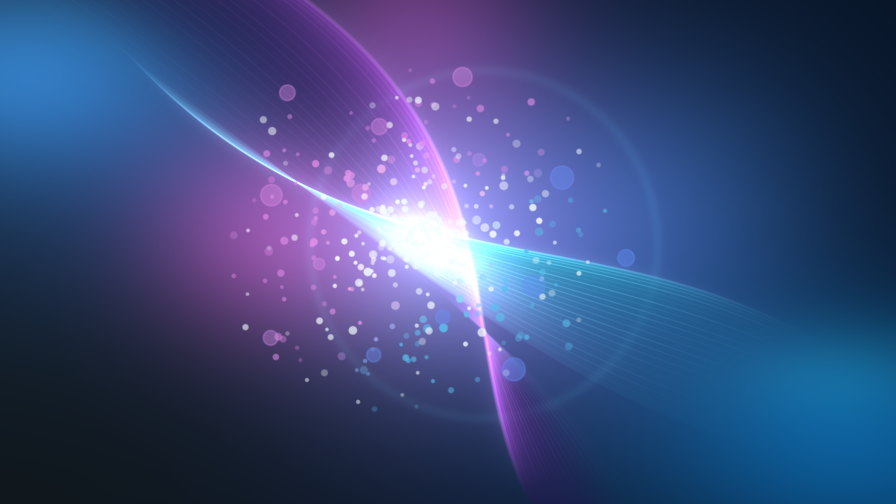
This background is drawn by a WebGL 1 fragment shader. Its source:

```glsl
precision highp float;
// Two crossing translucent ribbons over a soft violet and blue backdrop, with a
// bright core, a faint halo ring and scattered bokeh. Ribbons are spans between
// cubic curves; glows are Gaussians; the bokeh comes from hashed polar positions.
uniform vec2 u_resolution;

const vec2 CORE = vec2(0.845, 0.530);
const vec3 CYAN = vec3(0.20, 0.72, 0.83);
const vec3 DEEP_BLUE = vec3(0.06, 0.24, 0.44);
const vec3 MAGENTA = vec3(0.72, 0.22, 0.76);
const vec3 PINK = vec3(0.90, 0.56, 0.92);
const vec3 ICE = vec3(0.74, 0.96, 1.0);

float hash(float n) {
  return fract(sin(n * 12.9898) * 4375.85);
}

float glow(vec2 p, vec2 center, vec2 radius) {
  vec2 q = (p - center) / radius;
  return exp(-dot(q, q));
}

// Cubic Bernstein curve: value in x, slope in y
vec2 cubic(float u, vec4 c) {
  float v = 1.0 - u;
  float value = c.x*v*v*v + 3.0*c.y*v*v*u + 3.0*c.z*v*u*u + c.w*u*u*u;
  float slope = 3.0 * ((c.y - c.x)*v*v + 2.0*(c.z - c.y)*v*u + (c.w - c.z)*u*u);
  return vec2(value, slope);
}

// Distance from height h to a curve spanning the given length
float curveDistance(float h, vec2 curve, float span) {
  float slope = curve.y / span;
  return abs(h - curve.x) / sqrt(1.0 + slope * slope);
}

float stroke(float d, float width, float px) {
  return 1.0 - smoothstep(max(width - px, 0.0), width + px, d);
}

// Ribbon between two curves: x = coverage, y = position across, z = strands
vec3 ribbon(float u, float h, float span, vec4 edgeA, vec4 edgeB, float px) {
  float a = cubic(u, edgeA).x;
  float b = cubic(u, edgeB).x;
  float lo = min(a, b), hi = max(a, b), gap = b - a;
  float soft = px + 0.003;
  float cover = smoothstep(lo - soft, lo + soft, h) * (1.0 - smoothstep(hi - soft, hi + soft, h));
  float across = clamp((h - a) * gap / (gap * gap + 0.00001), 0.0, 1.0);
  float strands = 0.0;
  for (int i = 0; i < 22; i++) {
    float t = pow(float(i) / 21.0, 1.5);
    float d = curveDistance(h, cubic(u, mix(edgeA, edgeB, t)), span);
    strands += stroke(d, 0.0006, px) * (1.0 - 0.65 * t) * (0.2 + 0.8 * hash(float(i) + 3.0));
  }
  return vec3(cover, across, min(strands, 1.5));
}

vec3 backdrop(vec2 p) {
  vec3 col = mix(vec3(0.06, 0.09, 0.11), vec3(0.03, 0.08, 0.15), smoothstep(0.0, 1.2, p.x));
  col += vec3(0.11, 0.32, 0.50) * glow(p, vec2(0.03, 0.87), vec2(0.40, 0.21));
  col += vec3(0.04, 0.11, 0.22) * glow(p, vec2(0.15, 0.66), vec2(0.5, 0.33));
  col += vec3(0.36, 0.07, 0.21) * glow(p, vec2(0.52, 0.54), vec2(0.25, 0.21));
  col += vec3(0.30, 0.08, 0.22) * glow(p, vec2(0.82, 0.96), vec2(0.25, 0.24));
  col += vec3(0.24, 0.16, 0.22) * glow(p, vec2(0.86, 0.54), vec2(0.31, 0.28));
  col += vec3(0.21, 0.21, 0.40) * glow(p, vec2(0.94, 0.53), vec2(0.43, 0.40));
  col += vec3(0.07, 0.16, 0.26) * glow(p, vec2(1.35, 0.58), vec2(0.34, 0.30));
  col += vec3(0.01, 0.27, 0.43) * glow(p, vec2(1.70, 0.12), vec2(0.44, 0.25));
  col += vec3(0.03, 0.11, 0.10) * glow(p, vec2(1.66, 0.26), vec2(0.25, 0.10));
  return col;
}

// Soft disc with a brighter rim
float bokeh(vec2 p, vec2 center, float radius, float rim, float px) {
  float d = length(p - center);
  float fill = 1.0 - smoothstep(radius - px, radius + px, d);
  return fill * (1.0 - rim) + rim * stroke(abs(d - radius), 0.0015, px);
}

void main() {
  float px = 1.0 / u_resolution.y;
  vec2 p = gl_FragCoord.xy * px;
  vec2 fromCore = p - CORE;
  vec3 col = backdrop(p);

  // Halo ring
  float ring = length(p - vec2(0.96, 0.515)) - 0.345;
  col += vec3(0.015, 0.04, 0.035) * exp(-ring * ring / 0.00012);

  // Magenta ribbon, running from top to bottom
  vec4 rightEdge = vec4(1.053, 0.891, 1.042, 0.608);
  vec4 leftEdge = vec4(1.25, 1.082, 0.532, 0.069);
  vec3 veil = ribbon(p.y, p.x, 1.0, rightEdge, leftEdge, px);
  float tail = 1.0 - smoothstep(0.28, 0.36, p.y);
  float nearEdge = exp(-mix(6.0, 3.5, tail) * veil.y);
  float veilFade = smoothstep(0.0, 0.2, p.y) * (1.0 - 0.4 * smoothstep(0.6, 1.0, p.y));
  float shade = 0.6 * (1.0 - smoothstep(0.3, 1.0, veil.y)) * smoothstep(0.05, 0.4, length(fromCore));
  col = mix(col, vec3(0.13, 0.11, 0.31), veil.x * shade);
  col += MAGENTA * veilFade * (veil.x * nearEdge * 0.45 + veil.z * 0.13);
  float rightLine = curveDistance(p.x, cubic(p.y, rightEdge), 1.0);
  col += PINK * veilFade * (0.14 * stroke(rightLine, 0.004, px) + 0.10 * exp(-rightLine / 0.02));

  // Cyan ribbon, running from left to right
  vec4 topEdge = vec4(0.919, 0.340, 0.644, 0.213);
  vec4 lowEdge = vec4(0.907, 0.533, 0.066, 0.074);
  float u = (p.x - 0.23) / 1.548;
  vec3 sheet = ribbon(u, p.y, 1.548, topEdge, lowEdge, px);
  float along = smoothstep(0.2, 0.65, p.x) * (1.0 - smoothstep(0.95, 1.6, p.x));
  float strandEnd = 1.0 - smoothstep(1.1, 1.65 - 0.3 * sheet.y, p.x);
  float deep = smoothstep(0.9, 1.1, p.x) * (1.0 - smoothstep(1.2, 1.6, p.x));
  col = mix(col, DEEP_BLUE, sheet.x * 0.6 * deep * (1.0 - sheet.y));
  col = mix(col, CYAN, sheet.x * along * 0.9 * exp(-2.4 * sheet.y));
  col += ICE * sheet.z * smoothstep(0.2, 0.65, p.x) * strandEnd * 0.15;
  float topLine = curveDistance(p.y, cubic(u, topEdge), 1.548);
  float lineFade = smoothstep(0.24, 0.45, p.x) * (1.0 - smoothstep(0.8, 1.65, p.x));
  col += ICE * lineFade * (0.22 * stroke(topLine, 0.0018, px) + 0.13 * exp(-topLine / 0.012));

  // Bright core, stretched along the ribbon crossing
  vec2 tilted = vec2(0.82 * fromCore.x - 0.57 * fromCore.y, 0.57 * fromCore.x + 0.82 * fromCore.y);
  col += ICE * (0.42 * glow(tilted, vec2(0.0), vec2(0.09, 0.05)) + 0.20 * glow(p, CORE, vec2(0.16)));
  col += ICE * sheet.x * 0.32 * glow(tilted, vec2(0.03, 0.0), vec2(0.20, 0.08));
  col += PINK * veil.x * 0.35 * glow(p, vec2(0.965, 0.34), vec2(0.05, 0.13));

  // Fine sparks, dense and white near the core, tinted farther out
  for (int i = 0; i < 400; i++) {
    float n = float(i) + 1.0;
    float reach = 0.015 + 0.40 * pow(hash(n), 1.6);
    float angle = 6.2832 * hash(n + 511.3);
    vec2 offset = reach * vec2(cos(angle), 0.85 * sin(angle)) - vec2(0.015, 0.0);
    float size = mix(0.0034, 0.0088, pow(hash(n + 627.1), 1.6));
    vec3 tint = mix(PINK, vec3(0.35, 0.75, 0.93), smoothstep(0.03, 0.18, offset.x - offset.y));
    tint = mix(vec3(0.96, 0.99, 1.0), tint, smoothstep(0.09, 0.22, reach) * step(0.35, hash(n + 95.7)));
    float alpha = mix(0.4, 1.0, hash(n + 41.9)) * (1.0 - 0.4 * smoothstep(0.15, 0.4, reach));
    col = mix(col, tint, alpha * bokeh(p, CORE + offset, size, 0.0, px));
  }

  // Large translucent discs on a golden-angle spiral
  for (int i = 0; i < 14; i++) {
    float n = float(i);
    float angle = 2.4 * n + 2.5;
    vec2 offset = (0.16 + 0.02 * n) * vec2(cos(angle), 0.9 * sin(angle));
    float size = mix(0.010, 0.024, hash(n + 17.3));
    vec3 tint = mix(PINK, vec3(0.40, 0.58, 1.0), smoothstep(-0.2, 0.2, offset.x - offset.y));
    col = mix(col, tint, 0.6 * bokeh(p, CORE + offset, size, 0.4, px));
  }

  gl_FragColor = vec4(clamp(col, 0.0, 1.0), 1.0);
}
```
